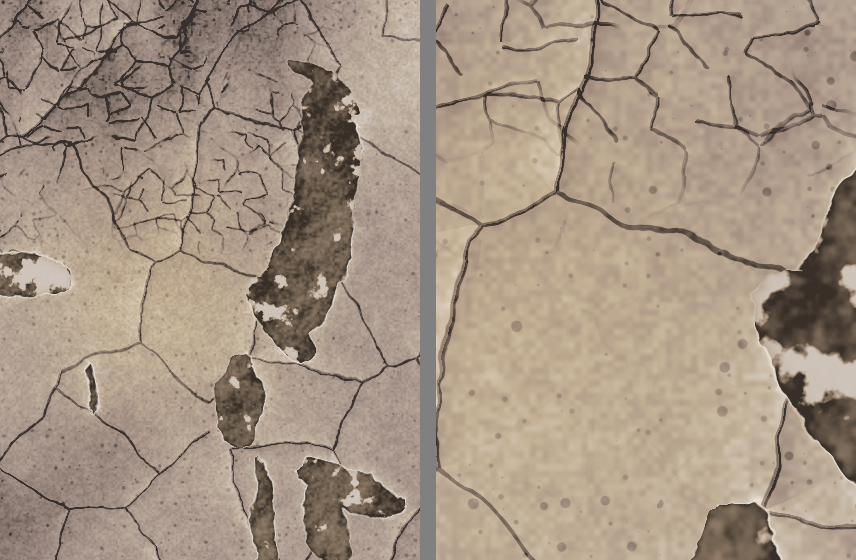
Left: the whole. Right: its middle third, enlarged.
Give the GLSL for this texture, as a Shadertoy shader.

```glsl
// Cracked, peeling beige wall paint with torn patches that bare dark plaster.

const vec2 LIGHT_SIDE = vec2(0.8, -0.6);
const vec3 OLIVE = vec3(1.0, 0.97, 0.87);
const vec3 WARM = vec3(1.02, 1.0, 0.93);

// Tones from soot to chalk
const vec3 TONES[7] = vec3[7](
  vec3(0.22, 0.19, 0.18), vec3(0.44, 0.39, 0.36), vec3(0.58, 0.51, 0.48),
  vec3(0.67, 0.60, 0.56), vec3(0.75, 0.69, 0.62), vec3(0.82, 0.78, 0.75),
  vec3(0.95, 0.93, 0.91));

// Tears: both ends of each axis, and the half width
const int TEARS = 10;
const vec4 AXES[TEARS] = vec4[TEARS](
  vec4(0.585, 0.87, 0.575, 0.48), vec4(0.60, 0.68, 0.50, 0.39),
  vec4(0.525, 0.89, 0.645, 0.80), vec4(0.46, 0.50, 0.55, 0.36),
  vec4(0.425, 0.36, 0.44, 0.195), vec4(0.468, 0.17, 0.475, -0.05),
  vec4(0.53, 0.15, 0.73, 0.10), vec4(0.57, 0.16, 0.605, -0.01),
  vec4(-0.08, 0.51, 0.125, 0.50), vec4(0.165, 0.34, 0.165, 0.27));
const float WIDTHS[TEARS] = float[TEARS](
  0.056, 0.066, 0.022, 0.035, 0.040, 0.022, 0.030, 0.036, 0.036, 0.006);

float hash(vec2 p) {
  vec3 q = fract(p.xyx * 0.1031);
  q += dot(q, q.yzx + 33.33);
  return fract((q.x + q.y) * q.z);
}

vec2 hash2(vec2 p) { return vec2(hash(p), hash(p + 57.3)); }

float noise(vec2 p) {
  vec2 i = floor(p), f = fract(p);
  f = f * f * (3.0 - 2.0 * f);
  return mix(mix(hash(i), hash(i + vec2(1, 0)), f.x),
             mix(hash(i + vec2(0, 1)), hash(i + 1.0), f.x), f.y);
}

float fbm(vec2 p) {
  float sum = 0.0, amp = 0.52;
  for (int i = 0; i < 5; i++) {
    sum += amp * noise(p);
    p = mat2(1.6, 1.2, -1.2, 1.6) * p + 11.7;
    amp *= 0.5;
  }
  return sum;
}

vec2 warp(vec2 p, float freq, float amount) {
  return p + amount * (vec2(fbm(p * freq), fbm(p * freq + 41.0)) - 0.5);
}

float glow(vec2 p, vec2 centre, vec2 size) {
  vec2 q = (p - centre) / size;
  return exp(-dot(q, q));
}

// Nearest cell border: distance, direction across it, border id
vec4 cellBorder(vec2 p) {
  vec2 cell = floor(p), f = fract(p), home = vec2(0), toHome = vec2(9);
  for (int k = 0; k < 9; k++) {
    vec2 g = vec2(k % 3, k / 3) - 1.0, r = g + hash2(cell + g) - f;
    if (dot(r, r) < dot(toHome, toHome)) { home = g; toHome = r; }
  }
  vec4 border = vec4(9, 0, 0, 0);
  for (int k = 0; k < 25; k++) {
    vec2 g = home + vec2(k % 5, k / 5) - 2.0;
    vec2 r = g + hash2(cell + g) - f, gap = r - toHome;
    if (dot(gap, gap) < 0.0001) continue;
    vec2 n = normalize(gap);
    float d = dot(0.5 * (toHome + r), n);
    if (d < border.x) border = vec4(d, n, hash(2.0 * cell + home + g + 71.0));
  }
  return border;
}

float tearDistance(vec2 p) {
  float d = 9.0;
  for (int i = 0; i < TEARS; i++) {
    vec2 a = AXES[i].xy, axis = AXES[i].zw - a;
    float t = clamp(dot(p - a, axis) / dot(axis, axis), 0.0, 1.0);
    d = min(d, distance(p, a + axis * t) - WIDTHS[i] * pow(4.0 * t * (1.0 - t), 0.55));
  }
  return d;
}

float pits(vec2 p, float density, float soft) {
  vec2 cell = floor(p);
  float radius = 0.25 * hash(cell + 9.0);
  float d = distance(fract(p), 0.3 + 0.4 * hash2(cell));
  return step(hash(cell + 23.0), density) * (1.0 - smoothstep(radius - soft, radius + soft, d));
}

// Stained paint with grain and pits
float paintTone(vec2 p, float warmth, float pixel) {
  float streak = fbm(p * vec2(16, 5));
  float grime = smoothstep(0.62, 0.95, p.y) * smoothstep(0.62, 0.4, p.x);
  float tone = 2.85 + 0.9 * warmth + 2.0 * (fbm(p * 5.0) - 0.5);
  tone += noise(p * 260.0) + fbm(p * 70.0) - 1.0;
  tone -= grime * (3.0 * streak - 0.9 + 1.5 * streak * smoothstep(0.62, 0.8, noise(p * 190.0)));
  tone += 1.8 * glow(p, vec2(0.75, 1.0), vec2(0.14, 0.25));
  tone -= 1.3 * glow(p, vec2(0.0, 0.08), vec2(0.13, 0.12));
  float spots = 0.04 + 0.3 * smoothstep(0.45, 0.65, fbm(p * 6.0 + 30.0));
  tone -= 1.6 * pits(p * 75.0, spots, pixel * 75.0);
  return tone - 1.3 * pits(p * 150.0, 0.07, pixel * 150.0);
}

// Cracks from wide plates down to fine crazing
float crackTone(vec2 p, float pixel) {
  float tone = 0.0, scale = 5.2;
  float crazed = smoothstep(0.47, 0.66, p.y + 0.4 * (fbm(p * 6.0) - 0.5)) * smoothstep(0.66, 0.46, p.x);
  for (int i = 0; i < 3; i++) {
    float fine = float(i), keep = 1.0;
    vec2 q = warp(warp(p, 0.9 * scale, 0.4 / scale), 28.0, 0.012);
    vec4 border = cellBorder(q * scale + 13.0 * fine);
    if (i > 0) keep = (0.06 + 0.94 * crazed) * smoothstep(0.36, 0.52, fbm(p * 14.0 + 7.0 * fine));
    keep *= step(0.12 + 0.2 * fine, border.w);
    float d = border.x / scale, width = 0.0011 - 0.0002 * fine;
    float facing = dot(border.yz, LIGHT_SIDE);
    float lift = i == 0 ? smoothstep(0.45, 0.9, border.w) : 0.25;
    tone += keep * lift * 1.9 * max(facing, 0.0) * exp(-d * (45.0 + 50.0 * fine));
    tone -= keep * (0.5 + lift) * max(-facing, 0.0) * exp(-d * 120.0);
    tone -= keep * 2.7 * (1.0 - smoothstep(width, width + 1.2 * pixel, d));
    scale *= 2.3;
  }
  return tone;
}

// Rough plaster with chips of old whitewash
float plasterTone(vec2 p) {
  float rough = fbm(p * 32.0) - fbm(p * 32.0 + vec2(0.16, -0.16));
  float tone = 2.2 * fbm(p * 13.0) + 3.5 * rough + 0.8 * noise(p * 220.0) - 0.65;
  float wash = glow(p, vec2(0.06, 0.5), vec2(0.12, 0.08)) + 0.5 * glow(p, vec2(0.48, 0.43), vec2(0.09));
  return mix(tone, 5.3, 0.9 * smoothstep(0.66, 0.74, fbm(p * 38.0 + 5.0) + 0.2 * wash));
}

vec3 toneColor(float tone) {
  vec3 color = TONES[0];
  for (int i = 1; i < 7; i++) color = mix(color, TONES[i], clamp(tone - float(i - 1), 0.0, 1.0));
  return color;
}

void mainImage(out vec4 fragColor, in vec2 fragCoord) {
  float pixel = 1.0 / iResolution.y;
  vec2 p = fragCoord * pixel;
  float warmth = glow(p, vec2(0.29, 0.5), vec2(0.22, 0.25));
  float tear = tearDistance(warp(warp(p, 11.0, 0.05), 45.0, 0.016));
  float paint = paintTone(p, warmth, pixel) + crackTone(p, pixel);

  // Curled pale rim around the tears
  float curl = smoothstep(0.38, 0.62, fbm(p * 9.0 + 3.0));
  float rim = 1.0 - smoothstep(0.001, 0.001 + 2.0 * pixel, tear);
  paint += 1.4 * curl * exp(-max(tear, 0.0) * 75.0);
  paint = mix(paint, 5.6, (0.35 + 0.6 * curl) * rim);

  // Bared plaster, shaded under the rim
  float bare = plasterTone(p) - 1.1 * exp(min(tear, 0.0) * 220.0);
  vec3 paintColor = toneColor(paint) * mix(vec3(1), WARM, warmth);
  vec3 bareColor = toneColor(bare) * mix(OLIVE, vec3(1), smoothstep(2.0, 4.0, bare));
  fragColor = vec4(mix(bareColor, paintColor, smoothstep(-pixel, pixel, tear)), 1.0);
}
```
